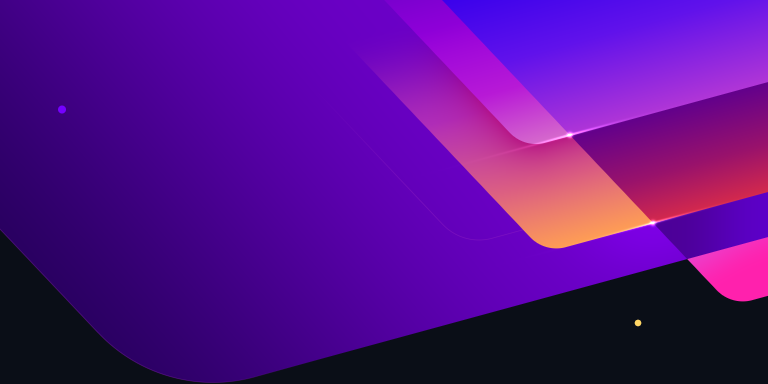
Write a Shadertoy shader that draws this background.

```glsl
// Overlapping translucent cards with one rounded corner each, on a dark ground.
// Every card is the same wedge distance function, filled by ramps that run
// up from its lower edge; a glass card tints whatever it overlaps.

// Wedge frame: edge directions and outward normals
const vec2 LEFT_DIR = vec2(0.687, -0.726);
const vec2 LEFT_NORMAL = vec2(-0.726, -0.687);
const vec2 BASE_DIR = vec2(0.965, 0.263);
const vec2 BASE_NORMAL = vec2(0.263, -0.965);

// Cards: corner circle centre and radius, in canvas heights
const vec3 PANEL = vec3(0.5555, 0.4154, 0.4115);
const vec3 OUTLINE = vec3(1.2474, 0.5052, 0.1302);
const vec3 AMBER = vec3(1.4487, 0.4469, 0.0938);
const vec3 ORCHID = vec3(1.3958, 0.7188, 0.0938);
const vec3 GLASS = vec3(1.9344, 0.3089, 0.0938);

// Small discs and sparkles
const vec3 VIOLET_DOT = vec3(0.1615, 0.7148, 0.0104);
const vec3 YELLOW_DOT = vec3(1.6615, 0.1589, 0.0086);
const vec2 UPPER_SPARK = vec2(1.4844, 0.6484);
const vec2 LOWER_SPARK = vec2(1.7005, 0.4193);

const vec3 NIGHT = vec3(0.04, 0.055, 0.09);
const vec3 PANEL_DARK = vec3(0.13, 0.0, 0.33);
const vec3 PANEL_LIGHT = vec3(0.42, 0.0, 0.78);
const vec3 PANEL_GLOW = vec3(0.50, 0.0, 0.92);
const vec3 RIM = vec3(0.55, 0.12, 0.75);
const vec3 SHADOW = vec3(0.70, 0.03, 0.48);
const vec3 SPARK = vec3(1.0, 0.72, 0.95);

// Distance to a wedge whose corner is rounded by a circle
float wedge(vec2 p, vec3 card) {
    vec2 q = p - card.xy;
    bool inCorner = dot(q, LEFT_DIR) > 0.0 && dot(q, BASE_DIR) < 0.0;
    float d = inCorner ? length(q) : max(dot(q, LEFT_NORMAL), dot(q, BASE_NORMAL));
    return d - card.z;
}

// Height above the lower edge of a card
float rise(vec2 p, vec3 card) {
    return card.z - dot(p - card.xy, BASE_NORMAL);
}

float cover(float d) {
    return clamp(0.5 - d * iResolution.y, 0.0, 1.0);
}

float hairline(float d) {
    float width = max(0.0022, 1.0 / iResolution.y);
    return 1.0 - smoothstep(0.0, width, abs(d));
}

// Three colour ramp over h, with the middle colour at mid
vec3 ramp(vec3 low, vec3 middle, vec3 high, float mid, float top, float h) {
    vec3 lower = mix(low, middle, clamp(h / mid, 0.0, 1.0));
    return mix(lower, high, clamp((h - mid) / (top - mid), 0.0, 1.0));
}

// Bright streak along a lower edge with a small core
float sparkle(vec2 q) {
    float along = abs(dot(q, BASE_DIR));
    float across = dot(q, BASE_NORMAL) / 0.003;
    float streak = 0.55 * exp(-along / 0.065 - across * across);
    return streak + 0.9 * exp(-dot(q, q) / 0.00004);
}

void mainImage(out vec4 fragColor, in vec2 fragCoord) {
    vec2 p = fragCoord / iResolution.y;
    float panel = wedge(p, PANEL);
    float amber = wedge(p, AMBER);
    float orchid = wedge(p, ORCHID);
    float amberRise = rise(p, AMBER);
    float orchidRise = rise(p, ORCHID);

    // Large panel, lit from the upper right, with a faint rim
    float light = smoothstep(-0.02, 0.52, 0.27 * p.x + 0.225 * p.y);
    vec3 panelColor = mix(PANEL_DARK, PANEL_LIGHT, light);
    vec2 glowOffset = (p - LOWER_SPARK) * vec2(1.0, 1.6);
    panelColor = mix(panelColor, PANEL_GLOW, 0.85 * exp(-dot(glowOffset, glowOffset) / 0.04));
    vec3 color = mix(NIGHT, panelColor, cover(panel));
    color = mix(color, RIM, 0.35 * hairline(panel) * (1.0 - smoothstep(0.4, 0.9, p.x)));
    float outlineFade = 1.0 - smoothstep(0.45, 0.8, p.y);
    color = mix(color, RIM, 0.4 * outlineFade * hairline(wedge(p, OUTLINE)));

    // Amber card, fading out upward, shaded by the card above it
    vec3 amberColor = ramp(vec3(1.0, 0.62, 0.33), vec3(0.87, 0.39, 0.51),
                           vec3(0.70, 0.19, 0.73), 0.18, 0.40, amberRise);
    float shade = 0.75 * exp(-max(orchid, 0.0) / 0.05);
    amberColor = mix(amberColor, SHADOW, shade);
    color = mix(color, amberColor, cover(amber) * (1.0 - smoothstep(0.36, 0.68, amberRise)));

    // Orchid card
    vec3 orchidColor = ramp(vec3(0.84, 0.42, 0.80), vec3(0.72, 0.10, 0.84),
                            vec3(0.58, 0.0, 0.86), 0.16, 0.36, orchidRise);
    color = mix(color, orchidColor, cover(orchid) * (1.0 - smoothstep(0.28, 0.60, orchidRise)));

    // Glass card: own pink, then its tint over each card it crosses
    float right = smoothstep(1.75, 2.0, p.x);
    vec3 glassColor = mix(vec3(0.91, 0.27, 0.82), vec3(1.0, 0.13, 0.68),
                          smoothstep(0.16, 0.0, rise(p, GLASS) - 0.03 - 0.05 * right));
    vec3 overPanel = mix(vec3(0.30, 0.0, 0.60), vec3(0.36, 0.0, 0.78), right);
    vec3 overAmber = ramp(vec3(0.83, 0.16, 0.30), vec3(0.60, 0.07, 0.42),
                          vec3(0.38, 0.0, 0.55), 0.12, 0.28, amberRise);
    vec3 overOrchid = ramp(vec3(0.69, 0.21, 0.84), vec3(0.38, 0.07, 0.92),
                           vec3(0.22, 0.0, 0.92), 0.23, 0.44, orchidRise);
    glassColor = mix(glassColor, overPanel, cover(panel));
    glassColor = mix(glassColor, overAmber, cover(amber));
    glassColor = mix(glassColor, overOrchid, cover(orchid));
    color = mix(color, glassColor, cover(wedge(p, GLASS)));

    // Sparkles where edges cross, and two loose dots
    color += SPARK * (sparkle(p - UPPER_SPARK) + sparkle(p - LOWER_SPARK));
    color = mix(color, vec3(0.46, 0.0, 1.0), cover(length(p - VIOLET_DOT.xy) - VIOLET_DOT.z));
    color = mix(color, vec3(1.0, 0.84, 0.40), cover(length(p - YELLOW_DOT.xy) - YELLOW_DOT.z));
    fragColor = vec4(clamp(color, 0.0, 1.0), 1.0);
}
```
